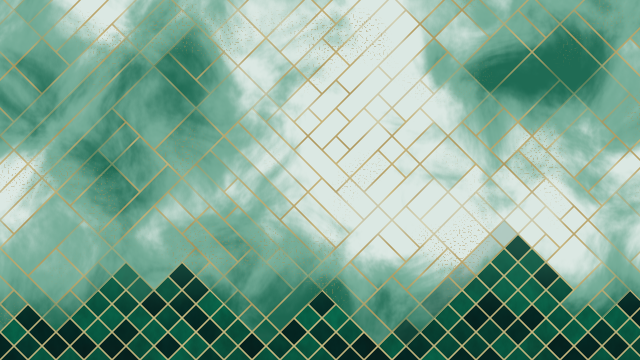
Give the GLSL for this background, as a WebGL 1 fragment shader.

```glsl
precision highp float;
// Marbled green watercolour under a gold lattice of diagonal tiles.
// Blocks on a 45 degree grid are split at random into planks and squares;
// soft glows and gradient noise paint the wash, tents shape the dark foot.

uniform vec2 u_resolution;

const float UNIT = 0.055;   // side of the smallest tile, in canvas heights
const float BLOCK = 8.0;    // side of a block, in tiles
const float DIAG = 0.70711;
const vec3 PALE = vec3(0.86, 0.91, 0.89);
const vec3 SAGE = vec3(0.46, 0.68, 0.60);
const vec3 JADE = vec3(0.12, 0.42, 0.33);
const vec3 EMERALD = vec3(0.02, 0.33, 0.24);
const vec3 NIGHT = vec3(0.01, 0.12, 0.11);
const vec3 GOLD = vec3(0.66, 0.56, 0.32);
const vec3 GILT = vec3(0.86, 0.79, 0.56);

float hash(vec2 p) {
  vec3 q = fract(p.xyx * vec3(0.1031, 0.1030, 0.0973));
  q += dot(q, q.yzx + 33.33);
  return fract((q.x + q.y) * q.z);
}

float corner(vec2 cell, vec2 offset) {
  float angle = 6.2832 * hash(cell);
  return dot(vec2(cos(angle), sin(angle)), offset);
}

// Gradient noise, roughly -0.7 to 0.7
float noise(vec2 p) {
  vec2 i = floor(p), f = fract(p);
  vec2 w = f * f * f * (f * (f * 6.0 - 15.0) + 10.0);
  vec2 e = vec2(1.0, 0.0);
  float low = mix(corner(i, f), corner(i + e, f - e), w.x);
  float high = mix(corner(i + e.yx, f - e.yx), corner(i + 1.0, f - 1.0), w.x);
  return mix(low, high, w.y);
}

float fbm(vec2 p) {
  float sum = 0.0, amp = 0.6;
  for (int i = 0; i < 5; i++) {
    sum += amp * noise(p);
    p = mat2(1.6, 1.2, -1.2, 1.6) * p + 17.3;
    amp *= 0.55;
  }
  return sum;
}

float glow(vec2 p, vec2 centre, float radius) {
  vec2 d = (p - centre) / radius;
  return exp(-dot(d, d));
}

float tent(float x, float centre, float peak) {
  return peak - abs(x - centre);
}

// Upper outline of the dark foot
float footTop(float x) {
  float left = max(tent(x, 0.08, 0.19), max(tent(x, 0.33, 0.27), tent(x, 0.5, 0.29)));
  float right = max(tent(x, 0.88, 0.20), max(tent(x, 1.43, 0.37), tent(x, 1.77, 0.24)));
  return max(0.09, max(left, right));
}

// Depth of the wash: 0 is pale, 1 is deep jade
float washTone(vec2 p) {
  float t = 0.34 + 0.45 * smoothstep(0.36, 0.08, p.y);
  t += 0.34 * glow(p, vec2(0.47, 0.79), 0.19) + 0.26 * glow(p, vec2(0.08, 0.74), 0.24);
  t += 0.24 * glow(p, vec2(0.38, 0.54), 0.20) + 0.24 * glow(p, vec2(0.80, 0.76), 0.11);
  t += 0.28 * glow(p, vec2(1.31, 0.77), 0.15) + 0.38 * glow(p, vec2(1.49, 0.76), 0.17);
  t += 0.26 * glow(p, vec2(1.65, 0.87), 0.17) + 0.22 * glow(p, vec2(0.74, 0.27), 0.17);
  t -= 0.42 * glow(p, vec2(0.96, 0.57), 0.24) + 0.30 * glow(p, vec2(1.18, 0.41), 0.19);
  t -= 0.30 * glow(p, vec2(0.74, 0.89), 0.15) + 0.34 * glow(p, vec2(1.04, 0.90), 0.20);
  t -= 0.30 * glow(p, vec2(0.02, 0.42), 0.14) + 0.26 * glow(p, vec2(0.25, 0.94), 0.16);
  t -= 0.26 * glow(p, vec2(1.48, 0.45), 0.17) + 0.24 * glow(p, vec2(1.77, 0.48), 0.14);
  return t;
}

vec3 washColor(float t) {
  vec3 c = mix(PALE, SAGE, smoothstep(0.05, 0.48, t));
  return mix(c, JADE, smoothstep(0.45, 0.95, t));
}

vec2 toGrid(vec2 p) { return vec2(p.x + p.y, p.y - p.x) * DIAG / UNIT; }
vec2 fromGrid(vec2 g) { return vec2(g.x - g.y, g.x + g.y) * DIAG * UNIT; }

// Largest tile area allowed around p: small at the foot and in the centre
float tileArea(vec2 p) {
  float area = mix(8.0, 3.2, glow(p, vec2(1.04, 0.57), 0.34));
  area = mix(area, 3.0, glow(p, vec2(1.45, 0.45), 0.16));
  return mix(1.3, area, smoothstep(-0.03, 0.12, p.y - footTop(p.x)));
}

// Tile holding grid point g, as (low corner, high corner)
vec4 findTile(vec2 g) {
  float row = floor(g.y / BLOCK);
  float shift = 3.0 * row;
  vec2 block = vec2(floor((g.x + shift) / BLOCK), row);
  vec2 lo = block * BLOCK - vec2(shift, 0.0), hi = lo + BLOCK;
  float run = hash(block + 41.0);
  for (int i = 0; i < 10; i++) {
    vec2 size = hi - lo, mid = fromGrid(0.5 * (lo + hi));
    vec2 seed = lo * 1.7 + hi * 3.1 + float(i);
    if (size.x * size.y < tileArea(mid) * (0.4 + hash(seed))) break;
    if (max(size.x, size.y) < 1.5) break;
    float plank = mix(run, 0.9, smoothstep(0.8, 0.5, mid.x));
    float bias = mix(size.y / (size.x + size.y), plank, 0.5);
    bool across = size.y > 1.5 && (size.x < 1.5 || hash(seed + 7.0) < bias);
    vec2 axis = across ? vec2(0.0, 1.0) : vec2(1.0, 0.0);
    float a = dot(lo, axis), b = dot(hi, axis);
    float cut = floor(mix(a, b, mix(0.3, 0.7, hash(seed + 13.0))) + 0.5);
    cut = clamp(cut, a + 1.0, b - 1.0);
    if (dot(g, axis) < cut) hi = mix(hi, vec2(cut), axis);
    else lo = mix(lo, vec2(cut), axis);
  }
  return vec4(lo, hi);
}

void main() {
  vec2 p = gl_FragCoord.xy / u_resolution.y;
  vec2 g = toGrid(p);
  vec4 tile = findTile(g);
  vec2 centre = fromGrid(0.5 * (tile.xy + tile.zw));
  float id = hash(tile.xy * 2.3 + tile.zw);

  // Watercolour wash with a slight tint step at each tile
  vec2 warp = vec2(noise(p * 4.0), noise(p * 4.0 + 31.0));
  float cloud = fbm(p * 5.0 + warp * 0.7);
  float grain = fbm(p * vec2(45.0, 28.0));
  float tone = washTone(p + 0.05 * warp) + 0.6 * cloud + 0.07 * grain;
  vec3 color = washColor(tone + 0.16 * (id - 0.5));

  // Dark foot, stepped along the tiles
  float depth = footTop(centre.x) - centre.y;
  float foot = smoothstep(-0.03, 0.035, depth);
  float shade = smoothstep(0.35, 0.85, id + 0.9 * (0.14 - p.y) + 0.25 * cloud);
  vec3 enamel = mix(EMERALD, NIGHT, shade) * (1.0 + 0.5 * cloud + 0.2 * grain);
  enamel = mix(enamel, JADE, 0.55 * smoothstep(0.12, 0.32, p.y));
  color = mix(color, enamel, foot * 0.95);

  // Scattered gold dust
  float dust = smoothstep(0.15, 0.45, noise(p * 190.0) + 0.1 * grain);
  dust *= smoothstep(0.05, 0.4, noise(p * 5.0 + 57.0)) * (1.0 - foot);
  color = mix(color, GOLD, 0.45 * dust);

  // Gold seams, worn in places above the foot
  vec2 gap = min(g - tile.xy, tile.zw - g);
  float edge = min(gap.x, gap.y) * UNIT;
  float pixel = 1.0 / u_resolution.y;
  float seam = 1.0 - smoothstep(0.0021 - 0.5 * pixel, 0.0021 + 0.6 * pixel, edge);
  float worn = mix(0.45, 0.95, smoothstep(-0.3, 0.2, noise(p * 6.0 + 9.0)));
  float shine = 0.5 + 0.8 * noise(p * 14.0 + 3.0);
  vec3 metal = mix(GOLD, GILT, clamp(max(shine * 0.7, foot * 0.8), 0.0, 1.0));
  color = mix(color, metal, seam * max(worn, foot * 0.9));

  gl_FragColor = vec4(color, 1.0);
}
```
